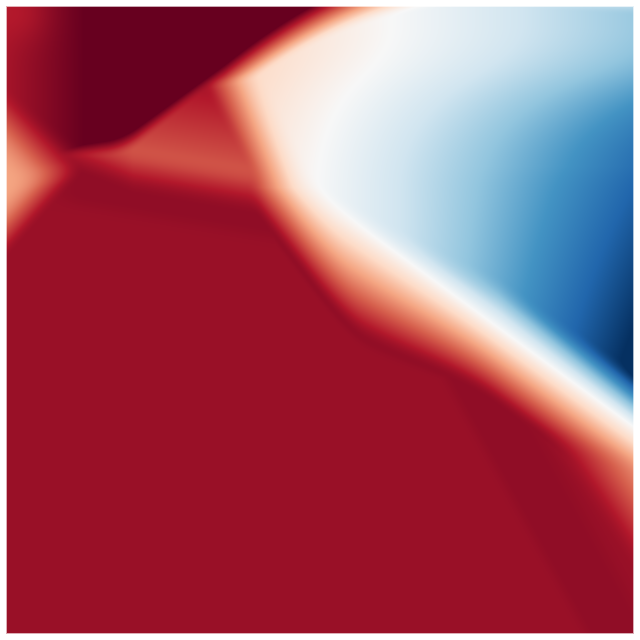
Reproduce this background procedurally as a Shadertoy shader.

```glsl
// A smooth scalar field drawn through a red-white-blue diverging palette in a thin frame.
// Soft ramps are joined by smooth minimum and maximum into a blue basin, a pale rim,
// a dark upper corner and salmon wedges over a flat crimson ground.

const float MARGIN       = 0.0104;  // width of the white frame
const float GROUND       = 0.066;   // field value of the crimson ground
const float BAND_DEPTH   = 0.012;   // darkening of the faint bands
const float BLEND        = 0.08;    // softness of joins inside the basin
const float WEDGE_BLEND  = 0.04;    // softness of joins around the wedges
const float RIM_SLOPE    = 0.733;   // tilt of the white lower rim
const float BASIN_SLOPE  = 0.78;    // growth of blue toward the right
const float CORNER_RAMP  = 7.7;     // steepness of the dark corner's edge

const vec3 PALETTE[11] = vec3[11](
    vec3(0.404, 0.000, 0.122), vec3(0.698, 0.094, 0.169), vec3(0.839, 0.376, 0.302),
    vec3(0.957, 0.647, 0.510), vec3(0.992, 0.859, 0.780), vec3(0.969, 0.969, 0.969),
    vec3(0.820, 0.898, 0.941), vec3(0.573, 0.773, 0.871), vec3(0.263, 0.576, 0.765),
    vec3(0.129, 0.400, 0.675), vec3(0.020, 0.188, 0.380));

float smoothMin(float a, float b, float k) {
    float h = max(k - abs(a - b), 0.0) / k;
    return min(a, b) - 0.25 * k * h * h;
}

float smoothMax(float a, float b, float k) {
    return -smoothMin(-a, -b, k);
}

vec3 palette(float t) {
    float s = clamp(t, 0.0, 1.0) * 10.0;
    int i = min(int(s), 9);
    return mix(PALETTE[i], PALETTE[i + 1], s - float(i));
}

// Pale-to-blue interior, weaker toward the top and deeper toward the lower right.
float basinInterior(vec2 p) {
    float x = p.x - 0.521;
    float topFade = smoothMin(smoothMax(0.22 - p.y, 0.0, 0.08), 0.14, 0.04);
    float deepen = 1.3 * max(p.x - 0.64, 0.0) * max(p.y - 0.26, 0.0);
    return 0.52 + BASIN_SLOPE * x - (0.46 + 2.06 * x) * topFade + deepen;
}

// Ramp across the slanted rim: white on the line, orange below it.
float lowerRim(vec2 p) {
    float above = 0.323 + RIM_SLOPE * (p.x - 0.521) - p.y;
    float glowWidth = mix(0.151, 0.102, smoothstep(0.521, 0.78, p.x));
    float blueRamp = 4.0 + 12.0 * max(p.x - 0.78, 0.0);
    return 0.5 + above * (above > 0.0 ? blueRamp : 0.4 / glowWidth);
}

// Ramp across the bent left side of the basin.
float leftRim(vec2 p) {
    float edge = 0.352 + 0.375 * (p.y - 0.137) + 0.4 * max(p.y - 0.293, 0.0);
    return 0.2 + 4.22 * (p.x - edge);
}

// Salmon triangle with a bright lower edge that fades to the left.
float triangleGlow(vec2 p) {
    float below = p.y - 0.241 - 0.17 * (p.x - 0.208);
    float ridge = smoothMin(0.19 + 0.85 * below, 0.19 - 2.7 * below, 0.05);
    return ridge - 0.61 * max(0.208 - p.x, 0.0);
}

// Salmon wedge entering from the left side.
float leftWedge(vec2 p) {
    float upper = 0.1 + 2.3 * (p.y - 0.156 - 1.1 * (p.x - 0.01));
    float lower = 0.1 + 3.07 * (0.383 - 1.15 * (p.x - 0.01) - p.y);
    return smoothMin(smoothMin(upper, lower, BLEND), 0.3, BLEND);
}

// Ramp below the curved border of the dark upper corner.
float cornerRamp(vec2 p) {
    float a = min(p.x - 0.352, 0.43);
    float border = 0.117 - (a < 0.0 ? 0.72 * a : 0.8 * a - 0.92 * a * a);
    border = smoothMin(border, 0.232 + 0.15 * (0.195 - p.x), 0.015);
    return 0.12 + CORNER_RAMP * (p.y - border);
}

// Red tint of the dark corner, strongest at its left end.
float cornerTint(vec2 p) {
    vec2 d = p - vec2(0.04, 0.02);
    return 0.09 - 0.69 * p.x + 0.03 * exp(-dot(d, d) * 500.0)
         - 0.77 * max(p.y - 0.247, 0.0);
}

// Crimson ground with faint dark bands beside the glows.
float ground(vec2 p, float rim) {
    float below = p.y - 0.241 - 0.17 * (p.x - 0.208);
    float leftBand = smoothstep(0.02, 0.045, below) * (1.0 - smoothstep(0.075, 0.11, below));
    leftBand *= smoothstep(0.06, 0.13, p.x);
    float side = p.x - 0.664 - 0.554 * (p.y - 0.56);
    float rightBand = smoothstep(0.0, 0.03, side) * (1.0 - smoothstep(0.09, 0.14, side));
    float rimBand = smoothstep(-0.02, 0.05, rim);
    return GROUND - BAND_DEPTH * max(max(leftBand, rightBand), rimBand);
}

float field(vec2 p) {
    float rim = smoothMin(lowerRim(p), leftRim(p), BLEND);
    float basin = smoothMin(rim, basinInterior(p), BLEND);
    float rightWedge = 0.1 + 1.38 * (0.846 + 1.5 * (p.x - 0.99) - p.y);
    rightWedge = min(rightWedge, basin + 0.6);
    float t = smoothMax(ground(p, rim), basin, WEDGE_BLEND);
    t = smoothMax(t, min(rightWedge, 0.32), WEDGE_BLEND);
    t = smoothMax(t, triangleGlow(p), WEDGE_BLEND);
    t = smoothMin(t, cornerRamp(p), 0.06);
    t = max(t, cornerTint(p));
    return smoothMax(t, leftWedge(p), WEDGE_BLEND);
}

void mainImage(out vec4 fragColor, in vec2 fragCoord) {
    vec2 uv = fragCoord / iResolution.xy;
    vec3 color = palette(field(vec2(uv.x, 1.0 - uv.y)));  // field is measured from the top

    // White frame with a one-pixel soft edge
    vec2 inset = (min(uv, 1.0 - uv) - MARGIN) * iResolution.xy;
    float inside = clamp(min(inset.x, inset.y) + 0.5, 0.0, 1.0);
    fragColor = vec4(mix(vec3(1.0), color, inside), 1.0);
}
```
